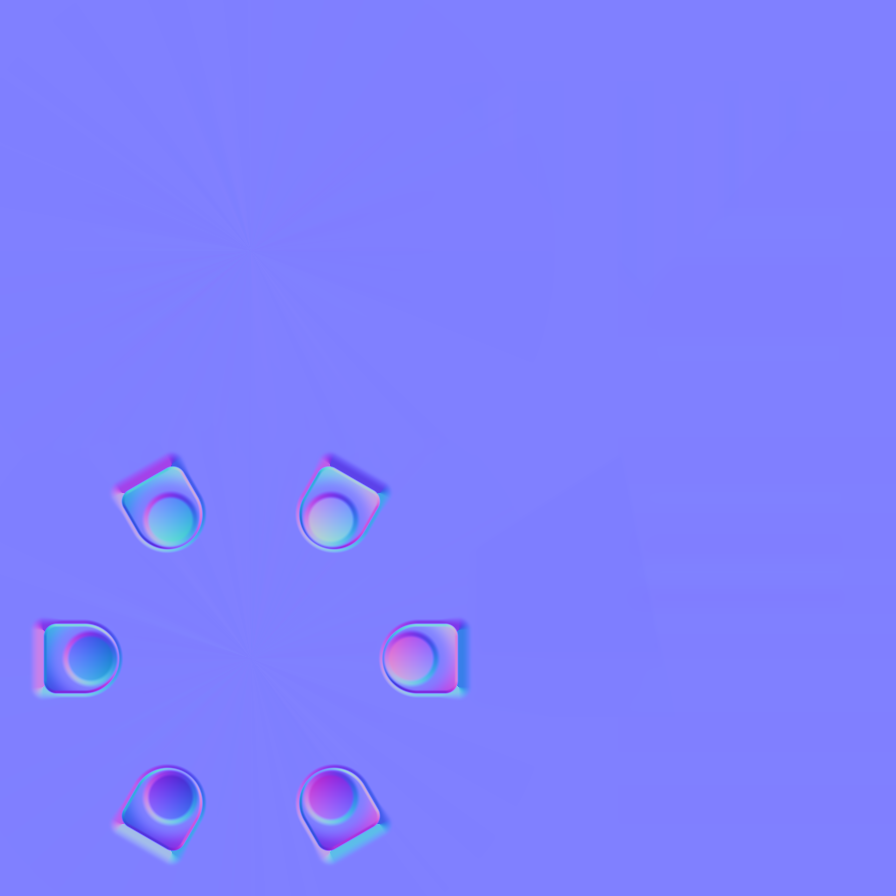
Reproduce this texture map procedurally as a Shadertoy shader.

```glsl
// Tangent-space normal map: six dished lugs set in shallow pockets around a ring,
// on a nearly flat sheet with faint radial creases and straight streaks.
// Slopes come from distance-field gradients and are packed to RGB at the end.

float hash(float n) { return fract(sin(n * 127.1) * 43758.5453); }

float noise(float x) {
    float i = floor(x);
    return mix(hash(i), hash(i + 1.0), smoothstep(0.0, 1.0, x - i)) - 0.5;
}

// Box with a large radius on its left corners and a small one on its right
float lugShape(vec2 p, vec2 halfSize, float corner) {
    float r = p.x > 0.0 ? corner : halfSize.y;
    vec2 q = abs(p) - halfSize + r;
    return min(max(q.x, q.y), 0.0) + length(max(q, 0.0)) - r;
}

float pocket(vec2 p) { return lugShape(p - vec2(1.42, 0.0), vec2(4.95, 4.27), 1.1); }
float plate(vec2 p) { return lugShape(p - vec2(1.0, 0.0), vec2(4.2, 3.88), 1.4); }

vec2 pocketOutward(vec2 p) {
    vec2 e = vec2(0.05, 0.0);
    return normalize(vec2(pocket(p + e.xy) - pocket(p - e.xy),
                          pocket(p + e.yx) - pocket(p - e.yx)) + 1e-5);
}

vec2 plateOutward(vec2 p) {
    vec2 e = vec2(0.05, 0.0);
    return normalize(vec2(plate(p + e.xy) - plate(p - e.xy),
                          plate(p + e.yx) - plate(p - e.yx)) + 1e-5);
}

// Slope of one lug; +x points away from the ring centre, 100 units span the canvas
vec2 lugSlope(vec2 p) {
    float dPocket = pocket(p), dPlate = plate(p), r = length(p);
    vec2 radial = p / max(r, 0.01);

    // Groove wall leaning inward, with a soft outer lip
    float lip = mix(0.2, 0.7, smoothstep(3.0, 5.5, p.x));
    vec2 slope = -pocketOutward(p) * 0.56 * smoothstep(lip, -lip, dPocket);

    // Domed plate top and its thin steep edge
    vec2 top = p * 0.105 * smoothstep(3.0, 5.4, r);
    top = mix(top, plateOutward(p) * 0.7, smoothstep(-0.45, -0.15, dPlate));
    slope = mix(slope, top, smoothstep(0.12, -0.12, dPlate));

    // Rim wall, then the tilted concave dish
    float rim = smoothstep(3.35, 2.75, r);
    slope = mix(slope, -radial * 0.58, rim);
    vec2 dish = vec2(0.44, 0.0) - p * 0.13;
    return mix(slope, dish, smoothstep(2.7, 2.25, r));
}

// Faint creases fanning out from a hub
vec2 creases(vec2 p, float seed) {
    float a = atan(p.y, p.x), r = length(p);
    float fan = noise(a * 9.0 + seed) + 0.6 * noise(a * 23.0 + seed);
    return vec2(-sin(a), cos(a)) * fan * 0.035 * smoothstep(0.34, 0.04, r);
}

// Straight streaks on the right, vertical inside a downward wedge
vec2 streaks(vec2 uv) {
    float wedge = smoothstep(0.01, -0.01, abs(uv.x - 0.72) - (uv.y - 0.67) * 0.95)
                * smoothstep(0.91, 0.88, uv.y);
    float side = smoothstep(0.69, 0.74, uv.x) * smoothstep(0.08, 0.14, uv.y)
               * smoothstep(0.95, 0.85, uv.y);
    side *= 1.0 - 0.6 * smoothstep(0.935, 0.945, uv.x);
    vec2 across = vec2(noise(uv.x * 60.0), 0.0) * wedge;
    vec2 down = vec2(0.0, noise(uv.y * 36.0 + 7.0)) * side * (1.0 - wedge);
    return (across + down) * 0.035;
}

// Broad facet between the ring and the streaks
vec2 facet(vec2 uv) {
    float upper = 0.39 + (uv.x - 0.53) * 0.64;
    float inside = smoothstep(0.0, 0.006, upper - uv.y)
                 * smoothstep(0.52, 0.54, uv.x)
                 * smoothstep(0.73, 0.725, uv.x + (uv.y - 0.32) * 0.2)
                 * smoothstep(0.2, 0.32, uv.y);
    return vec2(-0.012, -0.014) * inside;
}

void mainImage(out vec4 fragColor, in vec2 fragCoord) {
    vec2 uv = fragCoord / iResolution.xy;
    vec2 ringCentre = vec2(0.28, 0.265);

    vec2 slope = creases(uv - vec2(0.28, 0.72), 3.0)
               + creases(uv - ringCentre, 41.0)
               + streaks(uv) + facet(uv);

    // Six lugs, each turned to face outward
    for (int i = 0; i < 6; i++) {
        float a = float(i) * 1.0472;
        vec2 along = vec2(cos(a), sin(a)), across = vec2(-along.y, along.x);
        vec2 rel = (uv - ringCentre) * 100.0;
        vec2 p = vec2(dot(rel, along) - 17.9, dot(rel, across));
        if (pocket(p) < 0.9) {
            vec2 s = lugSlope(p);
            float cover = smoothstep(0.8, 0.0, pocket(p));
            slope = mix(slope, along * s.x + across * s.y, cover);
        }
    }

    // Pack the unit normal into colour
    vec3 normal = vec3(slope, sqrt(max(1.0 - dot(slope, slope), 0.0)));
    fragColor = vec4(0.5 + 0.5 * normal, 1.0);
}
```
